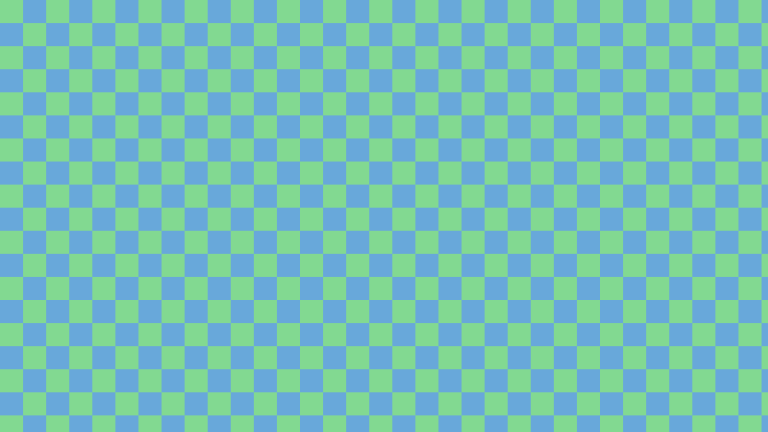
A Shadertoy shader for this pattern:

```glsl
// Signed distance to the nearest cell edge on each axis: positive in even cells, negative in odd
vec2 alternatingDistance(vec2 p) {
    return 0.5 - abs(mod(p + 0.5, 2.0) - 1.0);
}

void mainImage(out vec4 fragColor, in vec2 fragCoord) {
    // Square cells counted from the top left corner
    float cellsPerHeight = 18.72;
    float pixel = cellsPerHeight / iResolution.y;
    vec2 cell = vec2(fragCoord.x, iResolution.y - fragCoord.y) * pixel;

    // The product of two smoothed square waves gives the checks
    vec2 wave = clamp(2.0 * alternatingDistance(cell) / pixel, -1.0, 1.0);
    float check = 0.5 + 0.5 * wave.x * wave.y;

    vec3 blue = vec3(0.408, 0.658, 0.854);
    vec3 green = vec3(0.51, 0.85, 0.57);
    fragColor = vec4(mix(blue, green, check), 1.0);
}
```
